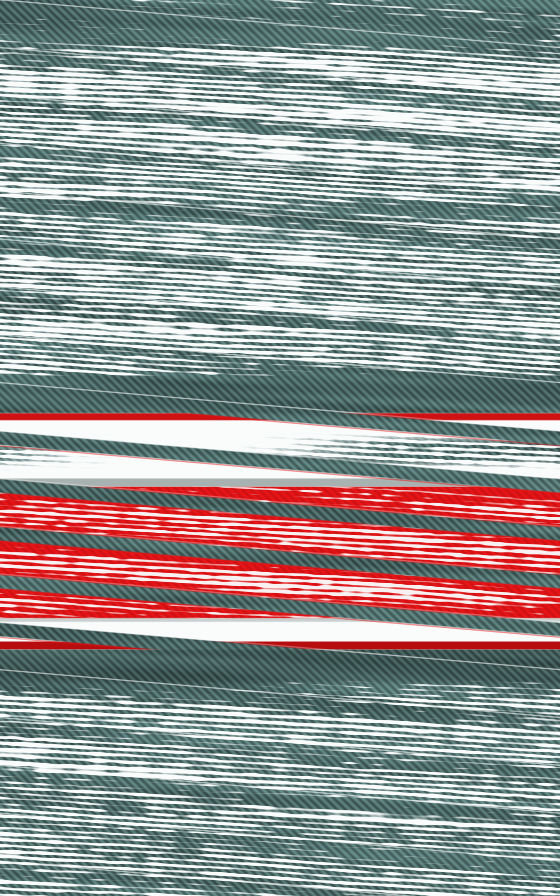
This background is drawn by a Shadertoy shader. Its source:

```glsl
const vec3 DARK_TEAL  = vec3(0.18, 0.26, 0.25);
const vec3 LIGHT_TEAL = vec3(0.42, 0.58, 0.57);
const vec3 WHITE      = vec3(0.98, 0.99, 0.99);
const vec3 RED        = vec3(0.91, 0.08, 0.09);
const vec3 DEEP_RED   = vec3(0.72, 0.05, 0.06);
const vec3 GREY       = vec3(0.66, 0.70, 0.69);

const float BAND_PERIOD  = 0.0534;  // also the drop of a band across the width
const float BAND_START   = 0.489;   // depth of one band at the left edge
const float BAND_HALF    = 0.0075;
const float STRAND_SLOPE = 0.034;
const float STRAND_ROWS  = 150.0;
const float THREAD_SOFT  = 0.13;
const vec2  HATCH        = vec2(68.0, -112.0);
const float TAU          = 6.2831853;

float hash(vec2 p) {
    return fract(sin(dot(p, vec2(127.1, 311.7))) * 43758.5453);
}

float noise(vec2 p) {
    vec2 i = floor(p), f = fract(p);
    f = f * f * (3.0 - 2.0 * f);
    return mix(mix(hash(i), hash(i + vec2(1, 0)), f.x),
               mix(hash(i + vec2(0, 1)), hash(i + vec2(1, 1)), f.x), f.y);
}

// 1 between top and bottom, with soft borders
float zone(float depth, float top, float bottom, float soft) {
    return smoothstep(top - soft, top + soft, depth)
         * (1.0 - smoothstep(bottom - soft, bottom + soft, depth));
}

// Regular thin strands broken into short dashes, about 0 to 1
float weave(vec2 q, float dashes) {
    float row = q.y * STRAND_ROWS + 0.8 * noise(vec2(q.x * 3.0, q.y * 30.0));
    float ripple = 0.5 + 0.5 * cos(TAU * row);
    return 0.42 * ripple
         + 0.26 * noise(vec2(q.x * 4.0, row * 1.4))
         + 0.32 * noise(vec2(q.x * dashes, row * 1.4 + 37.0));
}

// Share of the weave lying above the level set by the coverage
float threads(float value, float coverage) {
    return smoothstep(-THREAD_SOFT, THREAD_SOFT, value + coverage - 1.0);
}

void mainImage(out vec4 fragColor, in vec2 fragCoord) {
    vec2 uv = fragCoord / iResolution.xy;
    float x = uv.x;
    float depth = 1.0 - uv.y;
    float px = 1.0 / iResolution.y;

    // Slanted bands, one period apart
    float phase = (depth - BAND_PERIOD * x - BAND_START) / BAND_PERIOD;
    float offset = (fract(phase + 0.5) - 0.5) * BAND_PERIOD;
    float band = 1.0 - smoothstep(BAND_HALF - px, BAND_HALF + px, abs(offset));
    float softBand = 1.0 - smoothstep(0.4, 1.6, abs(offset) / BAND_HALF);
    float upperRim = 1.0 - smoothstep(0.0, 1.3 * px, abs(offset + BAND_HALF + px));
    float lowerRim = 1.0 - smoothstep(0.0, 1.3 * px, abs(offset - BAND_HALF - px));

    // Hatched teal cloth
    vec2 strand = vec2(x, depth - STRAND_SLOPE * x);
    float hatch = 0.5 + 0.5 * sin(TAU * dot(HATCH, vec2(x, depth)));
    float shade = 0.6 * hatch + 0.4 * noise(vec2(x * 3.0, strand.y * 120.0));
    vec3 teal = mix(DARK_TEAL, LIGHT_TEAL, shade);

    // White strands, sparse on the bands and in the dark belts
    float upper = zone(depth, 0.05, 0.417, 0.010);
    float belt = zone(depth, 0.226, 0.245, 0.008);
    float lower = zone(depth, 0.77, 1.1, 0.012);
    float drift = noise(vec2(x * 1.5, strand.y * 55.0)) - 0.5;
    float coverage = 0.20 + upper * (0.34 - 0.26 * belt) + lower * 0.27
                   + 0.24 * drift * max(upper, lower) - 0.20 * softBand;
    vec3 color = mix(teal, WHITE, threads(weave(strand, 40.0), coverage));

    // Plain teal belts around the middle
    color = mix(color, teal * 0.95, zone(depth, 0.419, 0.464, px));
    color = mix(color, teal * 0.85, zone(depth, 0.724, 0.762, 0.004));

    // Upper white stripe with teal flecks
    vec3 middle = WHITE;
    float fleckArea = zone(depth, 0.489, 0.519, 0.008)
                    * smoothstep(0.05, 0.40, abs(x - 0.32));
    float flecks = threads(weave(strand, 60.0), 0.25 + 0.30 * fleckArea) * fleckArea;
    middle = mix(middle, teal, flecks);

    // Red stripe, white dashes gathered between the bands
    float gap = smoothstep(0.16, 0.36, abs(offset) / BAND_PERIOD);
    float heart = zone(depth, 0.562, 0.676, 0.012);
    float dashes = threads(weave(strand, 55.0), 0.24 + 0.27 * gap * heart);
    vec3 red = mix(RED, DEEP_RED, 0.5 * hatch);
    red = mix(red, WHITE, 0.95 * dashes);
    middle = mix(middle, red, zone(depth, 0.543, 0.690, px));

    // Thin borders
    middle = mix(middle, GREY, zone(depth, 0.534, 0.543, px));
    middle = mix(middle, GREY, 0.6 * zone(depth, 0.690, 0.694, px));
    middle = mix(middle, mix(RED, DEEP_RED, 0.5), zone(depth, 0.461, 0.469, px));
    middle = mix(middle, DEEP_RED, zone(depth, 0.716, 0.725, px));

    // Bands cross the middle with red lower rims
    middle = mix(middle, RED, 0.5 * lowerRim);
    middle = mix(middle, teal, band);
    float inside = zone(depth, 0.461, 0.725, px);
    color = mix(color, middle, inside);

    // Bright hairline along the top of each band
    color = mix(color, WHITE, upperRim * mix(0.6, 0.3, inside));

    fragColor = vec4(color, 1.0);
}
```
